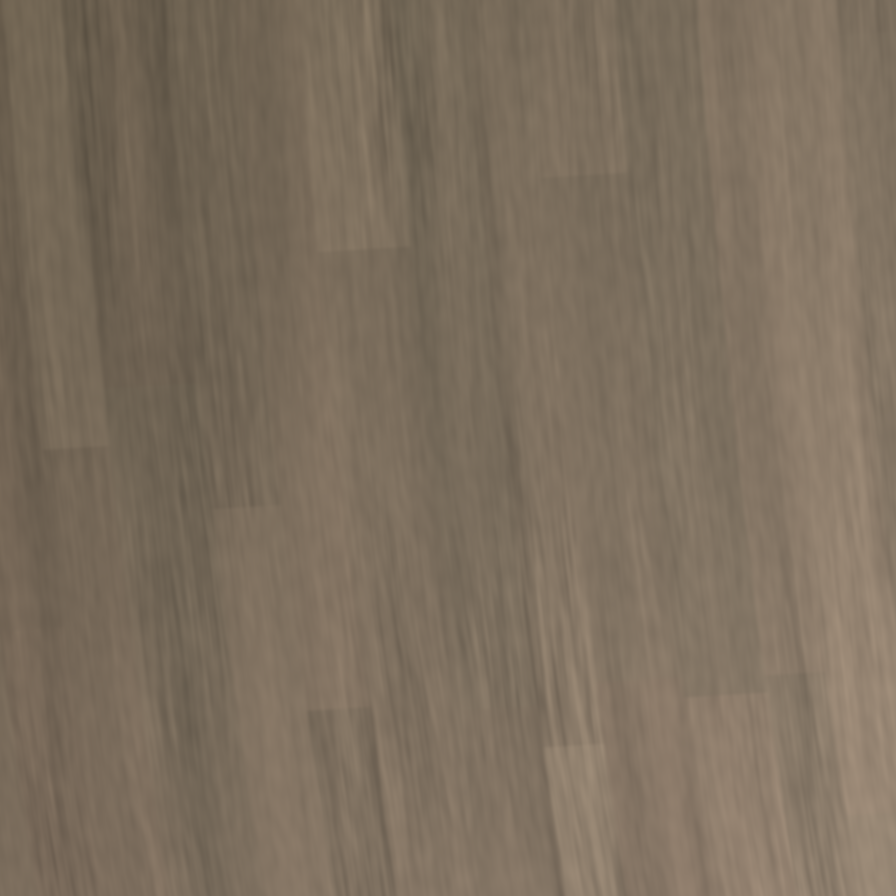
Reproduce this texture procedurally as a three.js fragment shader.

```glsl
varying vec2 vUv;

const vec3 TOP_LEFT = vec3(0.415, 0.370, 0.304);
const vec3 TOP_RIGHT = vec3(0.512, 0.456, 0.388);
const vec3 BOTTOM_LEFT = vec3(0.482, 0.423, 0.360);
const vec3 BOTTOM_RIGHT = vec3(0.582, 0.516, 0.446);
const vec3 WARM_SHIFT = vec3(0.007, -0.003, -0.001);

const float STRIP_WIDTH = 0.085;
const float STRIP_VARIATION = 0.012;
const float BOARD_LENGTH = 0.75;
const float SIDE_BLUR = 0.009;
const float END_BLUR = 0.006;
const float LEAN = 0.065;
const float BEND = 0.045;

const float BOARD_CONTRAST = 0.110;
const float BAND_CONTRAST = 0.120;
const float STREAK_CONTRAST = 0.090;
const float FINE_CONTRAST = 0.120;
const float HAIR_CONTRAST = 0.060;
const float MOTTLE_CONTRAST = 0.050;
const float SEAM_DEPTH = 0.110;
const float SEAM_WIDTH = 0.006;

float hash(vec2 p) {
  vec3 q = fract(vec3(p.xyx) * 0.1031);
  q += dot(q, q.yzx + 33.33);
  return fract((q.x + q.y) * q.z);
}

vec2 gradient(vec2 cell) {
  float angle = 6.28318 * hash(cell + 17.0);
  return vec2(cos(angle), sin(angle));
}

float gradientNoise(vec2 p) {
  vec2 i = floor(p);
  vec2 f = p - i;
  vec2 w = f * f * f * (f * (f * 6.0 - 15.0) + 10.0);
  vec2 e = vec2(1.0, 0.0);
  float low = mix(dot(gradient(i), f), dot(gradient(i + e), f - e), w.x);
  float high = mix(dot(gradient(i + e.yx), f - e.yx),
                   dot(gradient(i + e.xx), f - e.xx), w.x);
  return mix(low, high, w.y);
}

// Per board: lightness, warmth, grain strength
vec3 boardTraits(float strip, float board) {
  vec2 id = vec2(strip, board * 7.0) + 40.0;
  return vec3(hash(id) - 0.5, hash(id + 91.0) - 0.5, hash(id + 203.0));
}

// Boards laid end to end along one strip
vec3 stripTraits(float strip, float along) {
  float size = BOARD_LENGTH * mix(0.75, 1.4, hash(vec2(strip, 5.0) + 60.0));
  float s = along / size + 3.0 * hash(vec2(strip, 9.0) + 130.0);
  float board = floor(s);
  float joint = smoothstep(0.0, END_BLUR, fract(s) * size);
  return mix(boardTraits(strip, board - 1.0), boardTraits(strip, board), joint);
}

void main() {
  // Leaning, slightly bent plank coordinates
  float down = 1.0 - vUv.y;
  float across = vUv.x - LEAN * down - BEND * down * down;
  float along = vUv.y - 0.06 * vUv.x;

  // Strips of uneven width with soft sides
  float lane = (across + STRIP_VARIATION * sin(across * 23.0)) / STRIP_WIDTH;
  float strip = floor(lane);
  float side = fract(lane) * STRIP_WIDTH;
  vec3 traits = mix(stripTraits(strip - 1.0, along), stripTraits(strip, along),
                    smoothstep(0.0, SIDE_BLUR, side));

  // Grain from broad bands down to hair-thin fibres
  float sway = 0.006 * gradientNoise(vec2(across * 9.0, along * 3.0));
  float fibre = across + sway;
  float band = gradientNoise(vec2(fibre * 19.0, along * 1.1) + 7.0);
  float streak = gradientNoise(vec2(fibre * 52.0, along * 3.0) + 31.0);
  float fine = gradientNoise(vec2(fibre * 125.0, along * 8.0) + 53.0);
  float hair = gradientNoise(vec2(fibre * 200.0, along * 14.0) + 89.0);
  float mottle = gradientNoise(vec2(fibre * 105.0, along * 38.0) + 71.0);
  float patches = smoothstep(-0.3, 0.5, gradientNoise(vec2(across * 8.0, along * 2.2) + 11.0));
  float grain = mix(0.4, 1.1, traits.z) * mix(0.5, 1.3, patches);

  // Dark seams that fade in and out
  float edge = min(side, STRIP_WIDTH - side) / SEAM_WIDTH;
  float seamNoise = gradientNoise(vec2(floor(lane + 0.5) * 3.7, along * 1.8) + 19.5);
  float seam = exp(-edge * edge) * smoothstep(0.0, 0.5, seamNoise);

  float shade = 1.0 + BOARD_CONTRAST * traits.x + BAND_CONTRAST * band
    + grain * (STREAK_CONTRAST * streak + FINE_CONTRAST * fine + HAIR_CONTRAST * hair)
    + MOTTLE_CONTRAST * mottle - SEAM_DEPTH * seam;

  // Uneven room light over the floor
  vec3 light = mix(mix(BOTTOM_LEFT, BOTTOM_RIGHT, vUv.x),
                   mix(TOP_LEFT, TOP_RIGHT, vUv.x), vUv.y);
  vec3 color = light * shade + WARM_SHIFT * (traits.y + 0.6 * band);
  gl_FragColor = vec4(color, 1.0);
}
```
